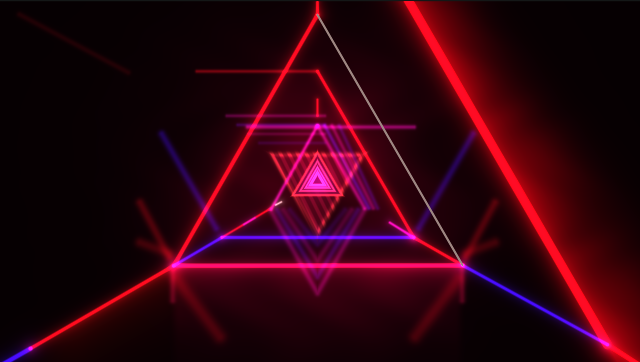
Write a WebGL 2 fragment shader that draws this background.

```glsl
#version 300 es
precision highp float;
// Neon triangular tunnel with red beams, violet echoes and a drifting crimson haze.
uniform vec2 u_resolution;
out vec4 outColor;

const vec3 RED = vec3(1.0, 0.04, 0.10);
const vec3 BLUE = vec3(0.22, 0.04, 0.95);
const vec3 MAGENTA = vec3(0.75, 0.04, 0.62);
const vec3 PINK = vec3(1.0, 0.05, 0.33);

float segment(vec2 p, vec2 a, vec2 b) {
  vec2 v = b - a;
  return length(p - a - v * clamp(dot(p - a, v) / dot(v, v), 0.0, 1.0));
}

// Solid tube with a halo
float tube(vec2 p, vec2 a, vec2 b, float w) {
  float d = segment(p, a, b), aa = 0.8 / u_resolution.y;
  return 0.8 * smoothstep(w + aa, w - aa - 0.002, d) + 0.4 * exp(-d / (w * 2.2));
}

// Blurred reflection
float streak(vec2 p, vec2 a, vec2 b, float w) {
  float d = segment(p, a, b) / w;
  return exp(-d * d);
}

// Upright equilateral triangle with inradius r
float triangle(vec2 p, float r) {
  return max(-p.y, 0.866 * abs(p.x) + 0.5 * p.y) - r;
}

float outline(float d, float w) {
  return exp(-d * d / (w * w));
}

float smoke(vec2 p) {
  float n = sin(p.x * 9.0 + 2.0 * sin(p.y * 7.0)) + sin(p.y * 13.0 - p.x * 8.0);
  return 0.5 + 0.17 * n + 0.1 * sin(p.x * 27.0 + 3.0 * sin(p.y * 17.0));
}

void main() {
  vec2 p = (gl_FragCoord.xy - 0.5 * u_resolution) / u_resolution.y;
  vec2 q = p + vec2(0.007, 0.0);
  vec2 m = vec2(abs(q.x), q.y);
  float n = smoke(p);

  // Haze around the vanishing point, floor and right-hand beam
  vec3 color = vec3(0.025, 0.0, 0.008);
  color += vec3(0.26, 0.0, 0.06) * exp(-dot(q, q) * 9.0) * (0.4 + n);
  float side = dot(p - vec2(0.243, 0.5), vec2(0.866, 0.501));
  float reach = mix(0.17, 0.12, smoothstep(-0.3, 0.5, p.y));
  float fog = side > 0.0 ? exp(-side * side / (reach * reach)) : exp(side / 0.025);
  color += vec3(0.45, 0.0, 0.02) * fog * (0.6 + 0.6 * n);
  float floorMask = smoothstep(0.41, 0.38, m.x) * smoothstep(-0.225, -0.24, p.y);
  color += vec3(0.22, 0.0, 0.06) * floorMask * exp((p.y + 0.235) * 9.0) * (0.4 + n);
  float spill = -0.234 + 0.58 * (p.x + 0.404) - p.y;
  color += vec3(0.20, 0.01, 0.0) * smoothstep(0.0, 0.01, spill) * exp(-spill * 12.0)
    * smoothstep(-0.82, -0.65, p.x) * smoothstep(-0.25, -0.45, p.x);

  // Dim reflections on the walls and floor
  color += BLUE * 0.34 * streak(m, vec2(0.43, 0.13), vec2(0.28, -0.13), 0.010);
  color += RED * 0.20 * streak(m, vec2(0.39, -0.27), vec2(0.27, -0.43), 0.018);
  color += RED * 0.24 * streak(m, vec2(0.49, -0.06), vec2(0.41, -0.21), 0.012);
  color += RED * 0.20 * streak(m, vec2(0.49, -0.17), vec2(0.41, -0.20), 0.014);
  color += PINK * 0.25 * streak(m, vec2(0.40, -0.24), vec2(0.40, -0.33), 0.009);
  color += RED * 0.10 * streak(p, vec2(-0.83, 0.46), vec2(-0.53, 0.30), 0.008);
  color += RED * 0.38 * streak(p, vec2(-0.34, 0.303), vec2(-0.007, 0.303), 0.005);
  color += MAGENTA * 0.55 * streak(p, vec2(-0.20, 0.149), vec2(0.26, 0.149), 0.006);

  // Offset violet echoes of the third frame, above and below
  for (int i = 0; i < 4; i++) {
    float k = float(i);
    vec3 tint = mix(MAGENTA, BLUE, mod(k, 2.0) * 0.8);
    float fade = 0.55 - 0.09 * k;
    color += tint * fade * streak(q, vec2(0.02 * k, 0.153), vec2(0.13 + 0.012 * k, -0.075), 0.006);
    color += tint * fade * 0.6 * streak(m, vec2(0.13 - 0.018 * k, -0.08), vec2(0.0, -0.31 + 0.045 * k), 0.008);
    color += tint * fade * 0.6 * streak(q, vec2(-0.25 + 0.03 * k, 0.18 - 0.025 * k),
      vec2(0.02, 0.18 - 0.025 * k), 0.005);
  }
  color += MAGENTA * 0.8 * streak(q, vec2(0.0, 0.153), vec2(-0.128, -0.078), 0.005);

  // Inverted frame crossed by dark slats
  float slats = 0.45 + 0.55 * smoothstep(0.15, 0.4, abs(fract((p.x + p.y * 0.5) * 42.0) - 0.5));
  float inverted = triangle(vec2(q.x, -q.y), 0.073);
  color += vec3(0.55, 0.13, 0.14) * outline(inverted, 0.007) * slats;
  color += vec3(0.30, 0.03, 0.10) * smoothstep(0.005, -0.005, inverted) * slats;

  // Nested frames at the end of the tunnel
  float core = triangle(q, 0.040);
  color = mix(color, vec3(0.42, 0.01, 0.20), 0.8 * smoothstep(0.002, -0.002, core));
  for (int i = 0; i < 5; i++) {
    float k = float(i);
    float ring = outline(triangle(q, 0.039 * pow(0.70, k)), 0.0032 - 0.0003 * k);
    color += mix(vec3(0.95, 0.18, 0.18), vec3(0.9, 0.25, 0.75), min(k * 0.4, 1.0)) * ring;
  }
  color += MAGENTA * 0.45 * exp(-dot(q, q) * 900.0);

  // Second frame and its corner rails
  vec2 left2 = vec2(-0.271, -0.156), right2 = vec2(0.259, -0.156);
  color += RED * tube(p, vec2(-0.007, 0.303), right2, 0.0045);
  color += BLUE * tube(p, left2, right2, 0.0050);
  color += RED * tube(p, vec2(-0.007, 0.225), vec2(-0.007, 0.18), 0.0030);
  color += RED * 0.8 * tube(p, left2, vec2(-0.135, -0.075), 0.0035);
  color += BLUE * 0.6 * tube(p, vec2(-0.21, -0.12), vec2(-0.18, -0.102), 0.0035);
  color += vec3(0.8, 0.7, 0.7) * tube(p, vec2(-0.122, -0.066), vec2(-0.107, -0.058), 0.0030);
  color += MAGENTA * tube(p, right2, vec2(0.193, -0.115), 0.0040);

  // Front frame, rails toward the viewer and the wide beam
  vec2 apex = vec2(-0.007, 0.459), left = vec2(-0.404, -0.234), right = vec2(0.394, -0.233);
  vec2 railBend = vec2(-0.80, -0.463), beamFoot = vec2(0.794, -0.452);
  color += RED * tube(p, apex, left, 0.0060);
  color += RED * tube(p, apex, vec2(-0.007, 0.52), 0.0045);
  color += PINK * tube(p, left, right, 0.0065);
  color += BLUE * tube(p, left, left2, 0.0045);
  color += RED * tube(p, right, right2, 0.0045);
  color += RED * tube(p, left, railBend, 0.0055);
  color += BLUE * tube(p, railBend, vec2(-0.90, -0.52), 0.0070);
  color += BLUE * tube(p, right, beamFoot, 0.0050);
  color += RED * tube(p, beamFoot, vec2(0.90, -0.52), 0.0065);
  color += RED * tube(p, vec2(0.22, 0.54), beamFoot, 0.0125);
  float wire = smoothstep(0.0045, 0.0015, segment(p, apex, right));
  color = mix(color, vec3(0.62, 0.53, 0.51), wire);

  // Thin grey upper border
  color = mix(color, vec3(0.08, 0.09, 0.09), smoothstep(0.495, 0.498, p.y));
  outColor = vec4(clamp(color, 0.0, 1.0), 1.0);
}
```
